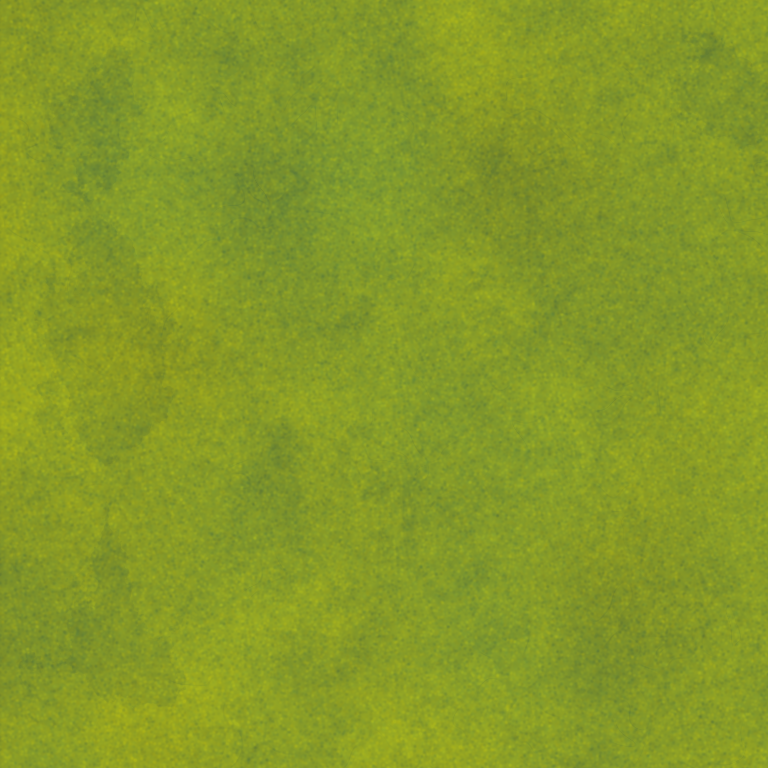
Give the GLSL for this texture, as a Shadertoy shader.

```glsl
// Mossy green felt: soft clouds, curly fibres, ragged stains and fine grain.

const vec3 SHADE_GREEN = vec3(0.45, 0.545, 0.18);
const vec3 LIGHT_GREEN = vec3(0.59, 0.66, 0.138);
const vec3 YELLOW_TINT = vec3(0.022, 0.0, -0.022);

const float BASE_TONE      = 0.60;
const float CLOUD_SCALE    = 4.5;
const float CLOUD_CONTRAST = 0.36;
const float SMUDGE_DEPTH   = 0.26;
const float FIBRE_SCALE    = 34.0;
const float FIBRE_DEPTH    = 0.20;
const float STAIN_DEPTH    = 0.32;
const float STAIN_EDGE     = 0.05;
const float GRAIN_SCALE    = 250.0;
const float GRAIN_CONTRAST = 0.36;

const float TAU = 6.2831853;

vec3 hash3(vec2 cell) {
    vec3 h = fract(vec3(cell.xyx) * vec3(0.1031, 0.1030, 0.0973));
    h += dot(h, h.yxz + 33.33);
    return fract((h.xxy + h.yzz) * h.zyx);
}

// Cellular noise: one soft bump of random sign and height per cell.
float cellNoise(vec2 p) {
    vec2 base = floor(p);
    float sum = 0.0;
    for (int y = -1; y <= 1; y++)
    for (int x = -1; x <= 1; x++) {
        vec2 cell = base + vec2(x, y);
        vec3 h = hash3(cell);
        vec2 d = p - cell - h.xy;
        float bump = max(1.0 - dot(d, d), 0.0);
        sum += (h.z * 2.0 - 1.0) * bump * bump * bump;
    }
    return sum;
}

// Rotated octaves of cellular noise.
float layered(vec2 p, int octaves) {
    float sum = 0.0, gain = 1.0;
    for (int i = 0; i < octaves; i++) {
        sum += gain * cellNoise(p);
        p = mat2(1.6, 1.2, -1.2, 1.6) * p + 17.3;
        gain *= 0.62;
    }
    return sum;
}

// Thin curly threads along the zero contours of warped noise.
float fibres(vec2 p) {
    vec2 warp = vec2(cellNoise(p * 0.7 + 5.1), cellNoise(p * 0.7 + 41.7));
    float thread = abs(cellNoise(p + warp * 0.9));
    float patches = smoothstep(-0.3, 0.5, cellNoise(p * 0.45 + 73.0));
    return (1.0 - smoothstep(0.02, 0.13, thread)) * patches;
}

// A broken column of stains on the left and a few spots at the upper right.
float stains(vec2 uv) {
    float ragged = layered(uv * 11.0 + 29.0, 6);
    float gaps = cos((uv.y - 0.75) * TAU / 0.415);
    float ends = smoothstep(0.36, 0.47, abs(uv.y - 0.5));
    float column = 0.52 - 10.0 * abs(uv.x - 0.14) - 0.3 * gaps - ends;
    float spots = 0.25 - 5.0 * length((uv - vec2(0.955, 0.86)) * vec2(2.0, 1.0));
    return smoothstep(-STAIN_EDGE, STAIN_EDGE, max(column, spots) + 0.5 * ragged);
}

void mainImage(out vec4 fragColor, in vec2 fragCoord) {
    vec2 uv = fragCoord / iResolution.y;

    // Feathery clouds, with darker smudges through the middle.
    vec2 drift = vec2(cellNoise(uv * 14.0 + 3.0), cellNoise(uv * 14.0 + 61.0));
    vec2 p = uv + drift * 0.018;
    float tone = BASE_TONE + CLOUD_CONTRAST * layered(p * CLOUD_SCALE + 8.0, 6);
    float middle = exp(-pow((uv.x - 0.48) / 0.24, 2.0));
    float smudge = smoothstep(0.1, 0.9, layered(p * 9.0 + 47.0, 4));
    tone -= SMUDGE_DEPTH * smudge * middle;

    // Surface detail.
    tone -= STAIN_DEPTH * stains(uv);
    tone -= FIBRE_DEPTH * fibres(uv * FIBRE_SCALE);
    float grain = cellNoise(uv * GRAIN_SCALE);
    float nap = cellNoise(uv * GRAIN_SCALE * 0.42 + 90.0);
    tone += GRAIN_CONTRAST * (grain + 0.55 * nap);

    // Yellow drifts, strongest at the left edge, and faint coloured grain.
    float yellow = cellNoise(uv * 5.0 + 130.0) + 0.9 * exp(-uv.x * 14.0);
    yellow += 0.7 * cellNoise(uv * GRAIN_SCALE * 0.8 + 210.0);

    vec3 color = mix(SHADE_GREEN, LIGHT_GREEN, clamp(tone, -0.4, 1.35));
    fragColor = vec4(color + YELLOW_TINT * yellow, 1.0);
}
```
